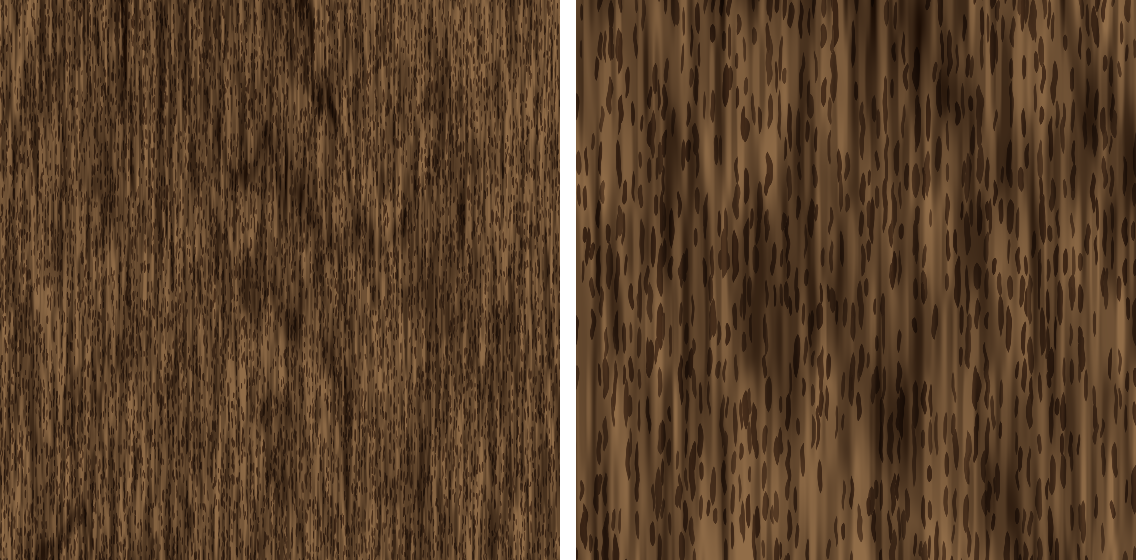
Left: the whole. Right: its middle third, enlarged.
A Shadertoy shader for this texture:

```glsl
// Dark brown oak veneer: crisp vertical fibres, pointed growth bands and slender open pores.

const vec3 DARK_WOOD = vec3(0.13, 0.07, 0.03);
const vec3 LIGHT_WOOD = vec3(0.51, 0.38, 0.25);
const vec3 PORE_TINT = vec3(0.48, 0.40, 0.35);

float hash(vec2 p) {
    vec3 q = fract(p.xyx * 0.1031);
    q += dot(q, q.yzx + 33.33);
    return fract((q.x + q.y) * q.z);
}

float noise(vec2 p) {
    vec2 cell = floor(p);
    vec2 f = fract(p);
    f = f * f * (3.0 - 2.0 * f);
    float low = mix(hash(cell), hash(cell + vec2(1, 0)), f.x);
    float high = mix(hash(cell + vec2(0, 1)), hash(cell + vec2(1, 1)), f.x);
    return mix(low, high, f.y);
}

// Noise centred on zero, with its own scale and seed
float grain(vec2 p, vec2 scale, float seed) {
    return noise(p * scale + seed * vec2(17.3, 9.1)) - 0.5;
}

// Grain pushed towards its extremes, for hard-edged fibres
float crispGrain(vec2 p, vec2 scale, float seed) {
    return smoothstep(-0.25, 0.25, grain(p, scale, seed)) - 0.5;
}

// Height field whose contours form the growth bands
float growthHeight(vec2 p) {
    return 1.7 * p.x + 1.0 * grain(p, vec2(4.3, 0.9), 1.0)
         + 0.35 * grain(p, vec2(11.0, 1.5), 2.0)
         + 0.04 * grain(p, vec2(60.0, 9.0), 3.0);
}

// Lightness of the wood between the pores
float woodTone(vec2 p) {
    float height = growthHeight(p);
    float tone = 0.725;

    // Fine fibres
    vec2 q = p + vec2(0.008 * grain(p, vec2(5.0, 2.0), 4.0), 0.0);
    tone += 0.40 * crispGrain(q, vec2(190.0, 9.0), 5.0);
    tone += 0.36 * crispGrain(q, vec2(310.0, 20.0), 6.0);
    tone += 0.12 * grain(q, vec2(80.0, 4.0), 7.0);

    // Broad patches and narrow growth lines
    tone += 0.13 * grain(p, vec2(15.0, 3.0), 8.0);
    tone += 0.26 * grain(vec2(height, p.y), vec2(46.0, 2.0), 9.0);

    // Dark late-wood streaks that fade along their length
    float band = noise(vec2(height * 16.0, p.y * 1.1 + 5.0));
    float fade = smoothstep(0.25, 0.75, noise(p * vec2(9.0, 2.2) + 31.0));
    tone -= 0.40 * smoothstep(0.68, 0.90, band) * fade;
    return tone;
}

// Slender vertical dashes, at most one per cell, staggered by column
float pores(vec2 p, vec2 cells, float share, float blur, float seed) {
    vec2 g = p * cells;
    float column = floor(g.x);
    g.y += 7.0 * hash(vec2(column, seed));
    vec2 id = vec2(column, floor(g.y)) + seed * 3.0;
    vec2 centre = vec2(0.5 + 0.35 * (hash(id + 11.0) - 0.5), 0.5);
    vec2 d = fract(g) - centre;
    float halfLength = mix(0.22, 0.49, hash(id + 23.0));
    float halfWidth = mix(0.16, 0.32, hash(id + 37.0));
    float along = d.y / halfLength;
    float taper = 1.0 - along * along * along * along;
    float inside = (halfWidth * taper - abs(d.x)) / cells.x;
    float depth = mix(0.7, 1.0, hash(id + 53.0));
    return step(hash(id + 71.0), share) * depth * smoothstep(-blur, blur, inside);
}

void mainImage(out vec4 fragColor, in vec2 fragCoord) {
    vec2 p = fragCoord / iResolution.y;
    float blur = 0.45 / iResolution.y;

    vec3 color = mix(DARK_WOOD, LIGHT_WOOD, clamp(woodTone(p), -0.2, 1.15));

    // Pores with ragged sides, leaning slightly with the grain
    vec2 q = p;
    q.x += 0.0018 * grain(p, vec2(110.0, 130.0), 12.0);
    q.x += 0.008 * grain(p, vec2(4.0, 2.0), 13.0);
    float pore = pores(q, vec2(160.0, 30.0), 0.48, blur, 1.0);
    pore = max(pore, pores(q + 0.37, vec2(215.0, 46.0), 0.48, blur, 2.0));
    color *= mix(vec3(1.0), PORE_TINT, pore);

    fragColor = vec4(color, 1.0);
}
```
